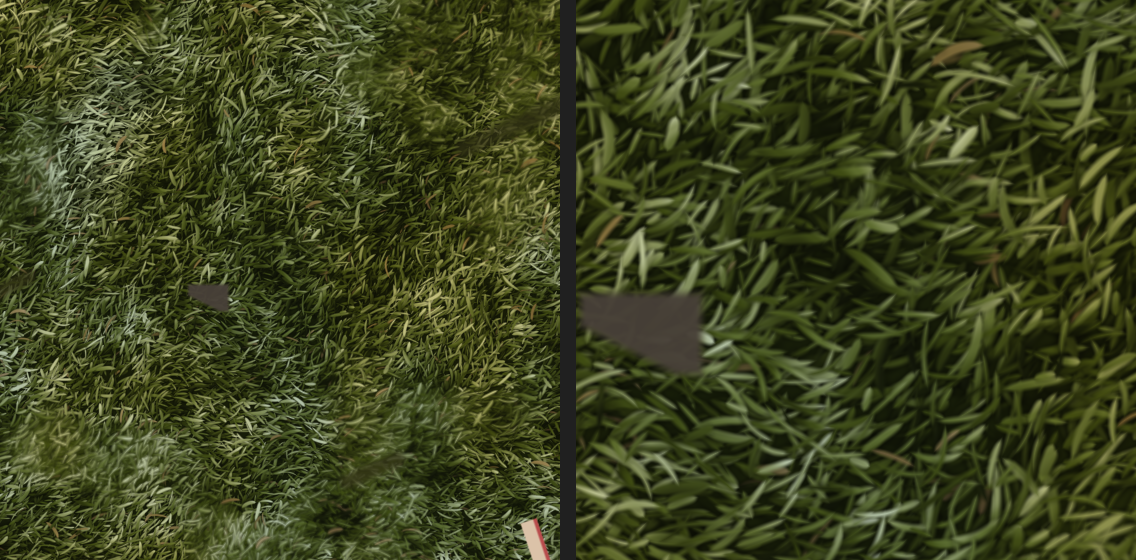
Left, the full canvas; right, a detail of the centre.
Write a Shadertoy shader that draws this texture.

```glsl
const int LAYERS = 12;

const vec3 SOIL = vec3(0.09, 0.11, 0.03);
const vec3 DEEP = vec3(0.17, 0.20, 0.045);
const vec3 LEAF = vec3(0.25, 0.295, 0.07);
const vec3 LIT = vec3(0.37, 0.42, 0.17);
const vec3 PALE = vec3(0.53, 0.56, 0.34);
const vec3 GLINT = vec3(0.72, 0.74, 0.58);
const vec3 STRAW = vec3(0.58, 0.45, 0.28);
const vec3 SMEAR = vec3(0.19, 0.19, 0.08);
const vec3 SLATE = vec3(0.28, 0.25, 0.22);
const vec3 CHIP = vec3(0.86, 0.76, 0.66);
const vec3 CHIP_EDGE = vec3(0.72, 0.30, 0.30);

vec4 hash4(vec3 p) {
    vec4 q = fract(p.xyzx * vec4(0.1031, 0.1030, 0.0973, 0.1099));
    q += dot(q, q.wzxy + 33.33);
    return fract((q.xxyz + q.yzzw) * q.zywx);
}

float noise(vec2 p, float seed) {
    vec2 i = floor(p), f = fract(p);
    f = f * f * (3.0 - 2.0 * f);
    float a = hash4(vec3(i, seed)).x;
    float b = hash4(vec3(i + vec2(1, 0), seed)).x;
    float c = hash4(vec3(i + vec2(0, 1), seed)).x;
    float d = hash4(vec3(i + vec2(1, 1), seed)).x;
    return mix(mix(a, b, f.x), mix(c, d, f.x), f.y);
}

float fbm(vec2 p, float seed) {
    return 0.6 * noise(p, seed) + 0.4 * noise(p * 2.3 + 7.1, seed + 3.0);
}

// Dark soil through green to sunlit tips
vec3 grassRamp(float t) {
    vec3 c = mix(SOIL * 0.75, SOIL, smoothstep(-0.1, 0.06, t));
    c = mix(c, DEEP, smoothstep(0.06, 0.23, t));
    c = mix(c, LEAF, smoothstep(0.23, 0.46, t));
    c = mix(c, LIT, smoothstep(0.46, 0.73, t));
    c = mix(c, PALE, smoothstep(0.73, 0.97, t));
    return mix(c, GLINT, smoothstep(1.0, 1.3, t));
}

vec2 rotate(vec2 p, float a) {
    float c = cos(a), s = sin(a);
    return vec2(c * p.x + s * p.y, c * p.y - s * p.x);
}

float segment(vec2 p, vec2 a, vec2 b) {
    vec2 d = b - a;
    return length(p - a - d * clamp(dot(p - a, d) / dot(d, d), 0.0, 1.0));
}

float box(vec2 p, vec2 halfSize) {
    vec2 d = abs(p) - halfSize;
    return max(d.x, d.y);
}

// Soft streak where the turf is flattened
float streak(vec2 p, vec2 a, vec2 b, float radius) {
    return 1.0 - smoothstep(0.2 * radius, radius, segment(p, a, b));
}

// One layer of narrow bent blades, painted over the colour below
vec3 paintLayer(vec3 col, vec2 uv, float layer, float flow, float patchTone, float pallor, float edge) {
    float depth = layer / float(LAYERS - 1);
    float cellSize = mix(0.019, 0.031, fract(layer * 0.618));
    float soft = edge / cellSize;
    vec2 p = uv / cellSize + layer * vec2(3.37, 5.71);
    vec2 id = floor(p);
    for (int y = -1; y <= 1; y++)
    for (int x = -1; x <= 1; x++) {
        vec2 cell = id + vec2(x, y);
        vec4 place = hash4(vec3(cell, layer + 1.0));
        vec4 look = hash4(vec3(cell, layer + 41.0));
        float spread = place.z + place.w - 1.0;
        vec2 q = rotate(p - cell - place.xy, flow + 1.4 * spread);
        float halfLength = mix(0.3, 0.75, look.x);
        float halfWidth = mix(0.045, 0.12, look.y * look.y);
        q.y += (look.z - 0.5) * 0.6 * q.x * q.x;
        float u = q.x / halfLength;
        float d = abs(q.y) - halfWidth * (1.0 - u * u * u * u);
        float ends = 1.0 - smoothstep(0.75, 1.25, abs(u));
        float body = ends * (1.0 - smoothstep(-soft, soft, d));
        float shadow = ends * (1.0 - smoothstep(0.0, 0.2, d));
        float tone = 0.85 * look.w + 0.38 * depth - 0.04 + patchTone + 0.15 * u + 0.7 * q.y;
        vec3 blade = grassRamp(tone);
        float grey = dot(blade, vec3(0.33));
        blade = mix(blade, grey * vec3(1.1, 1.16, 0.82), 0.25 * place.z + 0.55 * pallor);
        blade = mix(blade, STRAW * (0.5 + 0.5 * depth), step(0.98, look.z) * 0.7);
        col = mix(col * (1.0 - 0.14 * shadow), blade, body);
    }
    return col;
}

void mainImage(out vec4 fragColor, in vec2 fragCoord) {
    vec2 uv = fragCoord / iResolution.y;
    float pixel = 1.0 / iResolution.y;

    // Broad changes of lean, light, hue and sharpness
    float pallor = 1.0 - smoothstep(0.02, 0.14, segment(uv, vec2(0.13, 0.68), vec2(0.21, 0.81)));
    pallor *= 0.45 + 0.55 * noise(uv * 16.0, 5.0);
    float flow = 0.55 + 2.0 * (fbm(uv * 5.0, 11.0) - 0.5) + 0.6 * pallor;
    float patchTone = 0.65 * (fbm(uv * 5.0, 23.0) - 0.5);
    patchTone += 0.5 * (noise(uv * 19.0, 29.0) - 0.5) + 0.4 * (noise(uv * 43.0, 31.0) - 0.5);
    patchTone += 0.42 * pallor;
    float warmth = fbm(uv * 4.0, 53.0);
    float blur = smoothstep(0.52, 0.74, fbm(uv * 4.5, 37.0));
    float edge = max(mix(0.0018, 0.0042, blur), pixel);

    vec3 col = mix(SOIL, LEAF, blur);
    for (int i = 0; i < LAYERS; i++)
        col = paintLayer(col, uv, float(i), flow, patchTone, pallor, edge);
    col *= mix(vec3(0.96, 1.01, 1.12), vec3(1.06, 1.01, 0.84), smoothstep(0.25, 0.7, warmth));

    // Flattened streaks
    float worn = streak(uv, vec2(0.83, 0.735), vec2(1.02, 0.82), 0.026);
    worn = max(worn, streak(uv, vec2(0.62, 0.14), vec2(0.71, 0.18), 0.02));
    worn = max(worn, streak(uv, vec2(-0.02, 0.47), vec2(0.05, 0.505), 0.02));
    col = mix(col, SMEAR, 0.7 * worn);

    // Slate scrap and pale chip lying on the turf
    vec2 s = uv - vec2(0.372, 0.468);
    float scrap = max(box(s, vec2(0.036, 0.024)), dot(s, vec2(-0.45, -0.89)) - 0.012);
    col = mix(col, SLATE, 0.95 * (1.0 - smoothstep(-0.004, 0.004, scrap)));
    vec2 c = rotate(uv - vec2(0.957, 0.03), 0.32);
    float chip = 1.0 - smoothstep(-0.002, 0.002, box(c, vec2(0.015, 0.042)));
    col = mix(col, mix(CHIP, CHIP_EDGE, smoothstep(0.006, 0.011, c.x)), chip);

    fragColor = vec4(col, 1.0);
}
```
